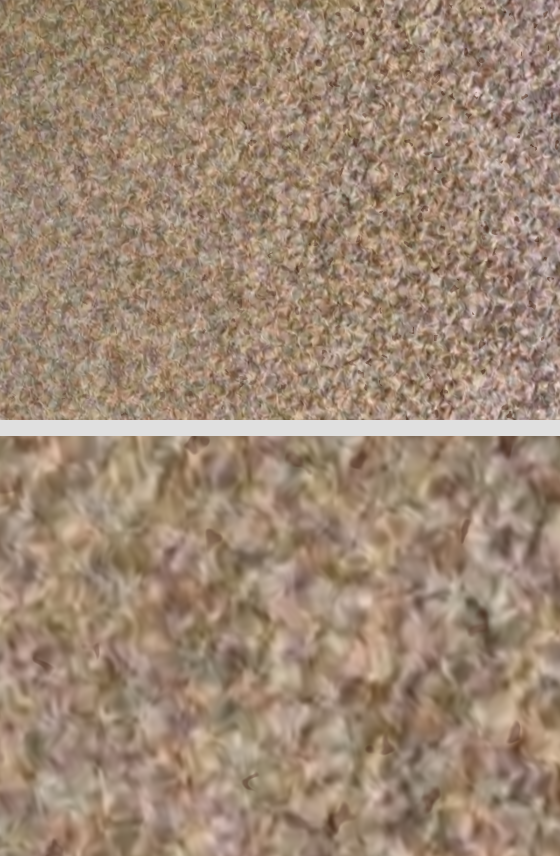
Top: the whole. Bottom: its middle third, enlarged.
A Shadertoy shader for this texture:

```glsl
#define GRAIN_SCALE 92.0
#define FINE_SCALE 165.0
#define CHIP_SCALE 34.0
#define CHIP_SHARE 0.15
#define CONTRAST_LEFT 0.38
#define CONTRAST_RIGHT 0.58
#define TINT_AMOUNT 0.10
#define STONE vec3(0.632, 0.543, 0.462)
#define CHIP_COLOR vec3(0.36, 0.24, 0.18)

// Integer hash: three values in 0..1 for each lattice cell
vec3 hash3(vec2 cell, uint seed) {
    uvec3 v = uvec3(ivec3(ivec2(cell), int(seed))) * 1664525u + 1013904223u;
    v.x += v.y * v.z; v.y += v.z * v.x; v.z += v.x * v.y;
    v ^= v >> 16u;
    v.x += v.y * v.z; v.y += v.z * v.x; v.z += v.x * v.y;
    return vec3(v >> 8u) / 16777216.0;
}

// Three independent channels of smooth value noise
vec3 noise3(vec2 p, uint seed) {
    vec2 cell = floor(p), f = fract(p);
    f = f * f * (3.0 - 2.0 * f);
    vec3 low = mix(hash3(cell, seed), hash3(cell + vec2(1, 0), seed), f.x);
    vec3 high = mix(hash3(cell + vec2(0, 1), seed), hash3(cell + vec2(1, 1), seed), f.x);
    return mix(low, high, f.y);
}

vec2 rotate(vec2 p, float angle) {
    float c = cos(angle), s = sin(angle);
    return vec2(c * p.x - s * p.y, s * p.x + c * p.y);
}

// Slightly upright grains; coarse ones gain weight towards the right
float grainTone(vec2 p, float coarseness) {
    vec2 upright = vec2(1.15, 0.85);
    vec2 warp = (noise3(p * 60.0, 1u).xy - 0.5) * 0.008;
    float coarse = noise3(rotate(p + warp, 0.35) * upright * GRAIN_SCALE, 2u).x;
    float fine = noise3(rotate(p + warp, -0.25) * upright * FINE_SCALE, 3u).x;
    float clump = noise3(rotate(p, 0.7) * GRAIN_SCALE * 0.45, 4u).x;
    return mix(fine, coarse, coarseness) + 0.28 * clump - 0.64;
}

// Sparse mineral chips with ragged outlines
float chipMask(vec2 p, float share) {
    vec2 q = p * CHIP_SCALE + (noise3(p * 110.0, 5u).xy - 0.5) * 0.5;
    vec2 home = floor(q);
    float mask = 0.0;
    for (int y = -1; y <= 1; y++)
    for (int x = -1; x <= 1; x++) {
        vec2 cell = home + vec2(x, y);
        vec3 r = hash3(cell, 6u);
        float size = mix(0.14, 0.34, hash3(cell, 7u).x);
        float d = length((q - cell - r.xy) * vec2(1.1, 0.9));
        float chip = 1.0 - smoothstep(size * 0.45, size * 1.25, d);
        mask = max(mask, chip * step(r.z, share));
    }
    return mask;
}

void mainImage(out vec4 fragColor, in vec2 fragCoord) {
    vec2 uv = fragCoord / iResolution.xy;
    vec2 p = fragCoord / iResolution.y;
    float rightward = smoothstep(0.0, 0.9, uv.x);

    // Broad lighting: dull left edge, olive top left, cool right edge
    vec3 color = STONE + (noise3(p * 4.0, 8u).x - 0.5) * 0.03;
    color -= vec3(0.035, 0.022, 0.015) * (1.0 - smoothstep(0.0, 0.3, uv.x));
    color -= vec3(0.03, 0.025, 0.055) * smoothstep(0.7, 1.0, uv.y) * (1.0 - rightward);
    color += vec3(0.0, 0.002, 0.045) * smoothstep(0.7, 1.0, uv.x);

    // Light and dark grains
    float tone = grainTone(p, mix(0.45, 0.7, rightward));
    color += vec3(1.0, 1.0, 1.03) * tone * mix(CONTRAST_LEFT, CONTRAST_RIGHT, rightward);

    // Soft warm, grey and pink patches
    vec3 patches = noise3(rotate(p, 0.5) * 42.0, 9u) - 0.5;
    color += TINT_AMOUNT * (patches.x * vec3(0.5, 0.0, -0.8) + patches.y * vec3(0.3, -0.4, 0.1));

    // Reddish brown chips, denser to the right
    float chips = chipMask(p, CHIP_SHARE * mix(0.3, 1.0, rightward));
    color = mix(color, CHIP_COLOR + 0.25 * tone, chips * mix(0.35, 0.7, rightward));

    fragColor = vec4(clamp(color, 0.0, 1.0), 1.0);
}
```
